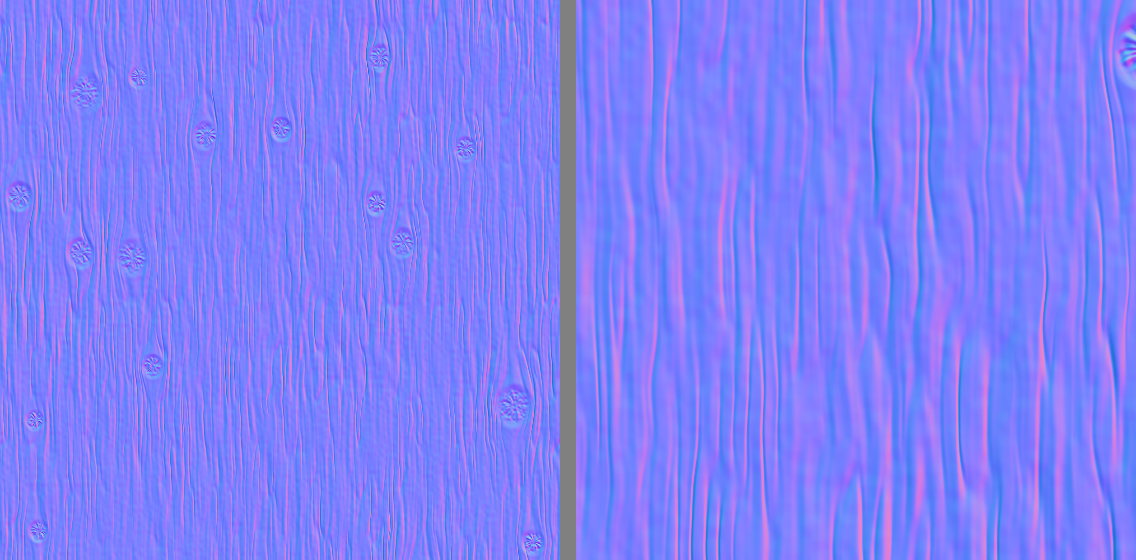
Left: the whole. Right: its middle third, enlarged.
This texture map is drawn by a WebGL 1 fragment shader. Its source:

```glsl
precision highp float;
// Tangent-space normal map of upright wood grain with wobbly fibres, grooves and scattered knots.

uniform vec2 u_resolution;

#define FIBRE_FREQ 155.0     // fibres across the canvas
#define FIBRE_DEPTH 0.0019
#define GROOVE_FREQ 120.0
#define GROOVE_DEPTH 0.0014
#define GRAIN_DEPTH 0.0004   // fine pitting in all directions
#define WOBBLE 0.0045        // sideways wander of the fibres
#define KNOT_CELLS 5.0       // knot grid cells per side
#define KNOT_SHARE 0.75      // part of the cells that hold a knot
#define KNOT_DEPTH 0.0021
#define SLOPE_STEP 0.0009    // distance between height samples
#define SLOPE_SKEW 0.5       // sharpens the slopes that face right

float hash(vec2 p) {
  vec3 q = fract(p.xyx * vec3(0.1031, 0.1030, 0.0973));
  q += dot(q, q.yzx + 33.33);
  return fract((q.x + q.y) * q.z);
}

float noise(vec2 p) {
  vec2 i = floor(p), f = fract(p);
  f = f * f * (3.0 - 2.0 * f);
  vec2 e = vec2(0.0, 1.0);
  return mix(mix(hash(i), hash(i + e.yx), f.x),
             mix(hash(i + e.xy), hash(i + e.yy), f.x), f.y);
}

// Radial cracks and a faint rim around one knot; r is the distance in knot radii.
float knotHeight(vec2 d, float r, float radius, float seed) {
  vec2 dir = d / max(length(d), 1e-5);
  float cracks = noise(dir * 4.5 + seed * 90.0 + r * 1.8) - 0.5;
  float chips = noise(d * 230.0 + seed * 50.0) - 0.5;
  float inside = 1.0 - smoothstep(0.75, 1.1, r);
  float rim = exp(-pow((r - 1.35) / 0.25, 2.0));
  return inside * KNOT_DEPTH * (cracks * smoothstep(0.1, 0.6, r) + 0.8 * chips)
       + rim * radius * 0.014;
}

// Returns sideways push of the fibres, fibre fade and added height of all near knots.
vec3 knots(vec2 p) {
  vec3 sum = vec3(0.0);
  vec2 home = floor(p * KNOT_CELLS);
  for (int y = -1; y <= 1; y++) {
    for (int x = -1; x <= 1; x++) {
      vec2 cell = home + vec2(float(x), float(y)) + 20.0;
      if (hash(cell + 3.7) > KNOT_SHARE) continue;
      vec2 jitter = vec2(hash(cell + 11.3), hash(cell + 47.9));
      vec2 d = p - (cell - 20.0 + 0.15 + 0.7 * jitter) / KNOT_CELLS;
      float seed = hash(cell + 71.1);
      float radius = mix(0.013, 0.028, seed);
      float r = length(d * vec2(1.0, 0.9)) / radius;
      vec2 reach = d / (radius * vec2(1.35, 2.3));
      sum.x -= 0.85 * d.x * exp(-dot(reach, reach));
      sum.y = max(sum.y, 1.0 - smoothstep(0.85, 1.35, r));
      if (r < 3.0) sum.z += knotHeight(d, r, radius, seed);
    }
  }
  return sum;
}

// Three layers of stretched noise.
float fibres(vec2 q) {
  float h = noise(q * vec2(FIBRE_FREQ, 16.0));
  h += 0.8 * noise(q * vec2(FIBRE_FREQ * 0.5, 9.0) + 31.0);
  h += 0.35 * noise(q * vec2(FIBRE_FREQ * 1.7, 24.0) + 67.0);
  return h * FIBRE_DEPTH;
}

// Thin creases along the mid-level lines of stretched noise, broken into stretches.
float grooves(vec2 q, float freq, float seed) {
  float level = (noise(q * vec2(freq, freq * 0.1) + seed) - 0.5) / 0.12;
  float strength = smoothstep(0.15, 0.7, noise(q * vec2(freq * 0.6, 9.0) + seed + 38.0));
  return -GROOVE_DEPTH * strength * exp(-level * level);
}

float height(vec2 p) {
  vec3 knot = knots(p);
  vec2 q = p + vec2(knot.x, 0.0);
  q.x += WOBBLE * (noise(q * vec2(14.0, 10.0) + 7.0) - 0.5);
  q.x += WOBBLE * 0.7 * (noise(q * vec2(42.0, 32.0) + 19.0) - 0.5);
  float patches = mix(0.7, 1.3, noise(p * vec2(9.0, 5.0) + 5.0));
  float wood = fibres(q) + grooves(q, GROOVE_FREQ, 113.0)
             + grooves(q, GROOVE_FREQ * 0.65, 211.0);
  float grain = GRAIN_DEPTH * noise(p * vec2(170.0, 130.0) + 83.0);
  return wood * patches * (1.0 - 0.92 * knot.y) + grain + knot.z;
}

void main() {
  vec2 p = gl_FragCoord.xy / u_resolution;
  float h = height(p);
  vec2 slope = vec2(h - height(p + vec2(SLOPE_STEP, 0.0)),
                    h - height(p + vec2(0.0, SLOPE_STEP))) / SLOPE_STEP;
  slope.x += SLOPE_SKEW * (min(slope.x * slope.x, 0.4) - 0.04);
  vec3 normal = normalize(vec3(slope, 1.0));
  gl_FragColor = vec4(normal * 0.5 + 0.5, 1.0);
}
```
